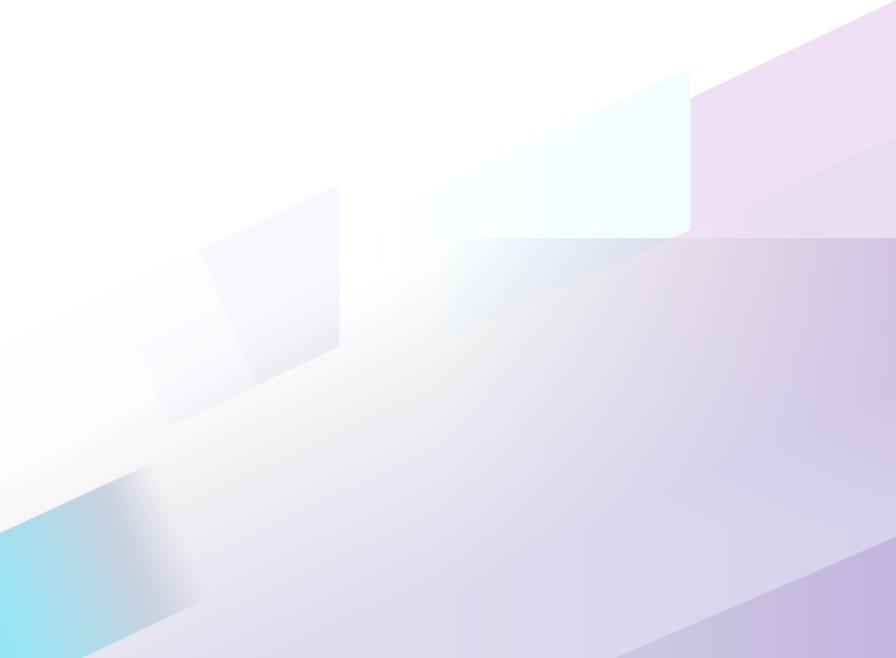
Give the GLSL for this background, as a Shadertoy shader.

```glsl
// Pale slanted panels over a soft grey-to-lilac wash with a level upper edge.
// Each panel is cut by smoothed half-planes; its colour is a gradient along
// the slant or across it. Lengths are in canvas heights, origin lower left.

const float ASPECT = 1.3617;          // layout width over height
const float WASH_TOP = 0.638;         // level edge of the wash
const float DEPTH_TILT = 0.47;        // slant of the wash gradient
const float CROSS_TILT = 0.41;        // slant of gradients across the panels
const float BAND_WIDTH = 0.160;       // steps inside the left panel
const float LEFT_END = 0.516;         // right edge of the left panel
const float CYAN_END = 1.0496;        // edge shared by cyan and pink panels

// Slanted edges: height at x = 0, slope
const vec2 PINK_TOP = vec2(0.3505, 0.477);
const vec2 CYAN_TOP = vec2(0.407, 0.467);
const vec2 MAIN_EDGE = vec2(0.1737, 0.4545);
const vec2 LEFT_TOP = vec2(0.479, 0.467);
const vec2 LEFT_BOTTOM = vec2(0.229, 0.474);
const vec2 TILE_TOP = vec2(0.190, 0.4615);
const vec2 TILE_BOTTOM = vec2(-0.0586, 0.472);
const vec2 CORNER_TOP = vec2(-0.4032, 0.4315);

const vec3 WHITE = vec3(1.0);
const vec3 PINK = vec3(0.940, 0.878, 0.961);
const vec3 LILAC_NEAR = vec3(0.933, 0.886, 0.957);
const vec3 LILAC_FAR = vec3(0.902, 0.871, 0.949);
const vec3 WASH_GREY = vec3(0.945, 0.945, 0.949);
const vec3 WASH_LILAC = vec3(0.870, 0.859, 0.937);
const vec3 SHADE_TINT = vec3(0.893, 0.845, 0.938);
const vec3 ICE_TINT = vec3(0.953, 0.993, 1.0);
const vec3 LEFT_TINT = vec3(0.976, 0.965, 0.992);
const vec3 LEFT_SHADE = vec3(0.975, 0.978, 0.980);
const vec3 TILE_CYAN = vec3(0.580, 0.898, 0.957);
const vec3 TILE_GREY = vec3(0.808, 0.820, 0.878);
const vec3 CORNER_NEAR = vec3(0.800, 0.780, 0.882);
const vec3 CORNER_FAR = vec3(0.762, 0.710, 0.876);

float pixel;

// Smoothed coverage of the positive side of a signed distance
float cover(float d) {
    return clamp(d / pixel + 0.5, 0.0, 1.0);
}

// Coverage below a slanted edge
float below(vec2 p, vec2 edge) {
    return cover((edge.x + edge.y * p.x - p.y) / length(vec2(1.0, edge.y)));
}

// Linear ramp from 0 at a to 1 at b
float ramp(float a, float b, float x) {
    return clamp((x - a) / (b - a), 0.0, 1.0);
}

// White to grey to lilac, with a shade gathering at the upper right
vec3 washColour(vec2 p) {
    float depth = 1.0 - p.y + DEPTH_TILT * p.x;
    vec3 col = mix(WHITE, WASH_GREY, ramp(0.69, 0.87, depth));
    col = mix(col, WASH_LILAC, ramp(0.87, 1.225, depth));
    float shade = ramp(0.656, ASPECT, p.x) * mix(0.3, 1.0, ramp(0.195, WASH_TOP, p.y));
    return col * mix(WHITE, SHADE_TINT, shade);
}

void mainImage(out vec4 fragColor, in vec2 fragCoord) {
    vec2 p = fragCoord / iResolution.xy * vec2(ASPECT, 1.0);
    pixel = 1.0 / iResolution.y;
    float across = p.x - CROSS_TILT * (1.0 - p.y);

    // Pink panel and the lilac sheet under it
    vec3 col = mix(WHITE, PINK, below(p, PINK_TOP) * cover(p.x - CYAN_END));
    float underMain = below(p, MAIN_EDGE);
    vec3 lilac = mix(LILAC_NEAR, LILAC_FAR, ramp(1.07, 1.25, p.x));
    col = mix(col, lilac, underMain);

    // Wide wash
    col = mix(col, washColour(p), cover(WASH_TOP - p.y));

    // Ice panel, fading out to the left
    float ice = below(p, CYAN_TOP) * (1.0 - underMain) * cover(CYAN_END - p.x);
    col *= mix(WHITE, ICE_TINT, ice * ramp(0.55, 1.0, p.x));

    // Left panel in stepped bands, shaded toward its lower edge
    float left = below(p, LEFT_TOP) * (1.0 - below(p, LEFT_BOTTOM)) * cover(LEFT_END - p.x);
    float band = (across + 0.011) / BAND_WIDTH;
    float bandStep = floor(band) + cover((fract(band) - 0.5) * BAND_WIDTH + 0.5 * BAND_WIDTH);
    float tint = clamp(0.5 * bandStep, 0.08, 1.0);
    float lower = ramp(0.10, 0.25, LEFT_TOP.x + LEFT_TOP.y * p.x - p.y);
    vec3 leftTint = mix(WHITE, LEFT_TINT, tint)
                  * mix(WHITE, LEFT_SHADE, lower * ramp(0.1, LEFT_END, p.x));
    col *= mix(WHITE, leftTint, left);

    // Cyan tile, dissolving at its right end
    float tile = below(p, TILE_TOP) * (1.0 - below(p, TILE_BOTTOM));
    vec3 tileColour = mix(TILE_CYAN, TILE_GREY, ramp(-0.39, -0.13, across));
    col = mix(col, tileColour, tile * (1.0 - ramp(-0.14, -0.055, across)));

    // Lower right corner
    vec3 corner = mix(CORNER_NEAR, CORNER_FAR, ramp(0.97, ASPECT, p.x));
    col = mix(col, corner, below(p, CORNER_TOP));

    fragColor = vec4(col, 1.0);
}
```
